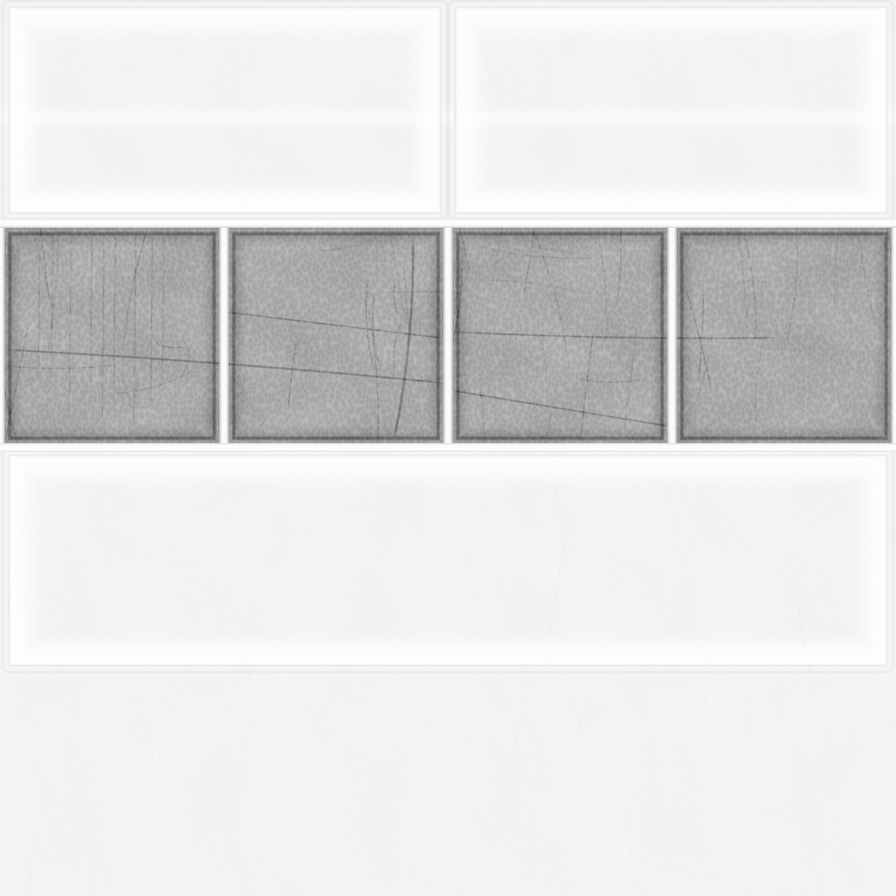
Write a Shadertoy shader that draws this texture map.

```glsl
// Pale bevelled wall panels with a band of four scratched grey tiles between white rails.

const float BAND_LOW = 0.505;
const float BAND_HIGH = 0.746;
const float PALE = 0.955;
const float TILE_GREY = 0.675;

float hash(vec2 p) {
    vec3 q = fract(vec3(p.xyx) * 0.1031);
    q += dot(q, q.yzx + 33.33);
    return fract((q.x + q.y) * q.z);
}

// Distance to the nearest jittered cell point
float cellular(vec2 p) {
    vec2 cell = floor(p), f = fract(p);
    float nearest = 1.0;
    for (int y = -1; y <= 1; y++)
    for (int x = -1; x <= 1; x++) {
        vec2 o = vec2(x, y), id = cell + o;
        nearest = min(nearest, length(o + vec2(hash(id), hash(id + 71.0)) - f));
    }
    return nearest;
}

float layeredSines(vec2 p) {
    float sum = 0.0, gain = 0.5;
    for (int i = 0; i < 4; i++) {
        sum += gain * sin(p.x + 1.7 * sin(p.y)) * sin(p.y * 1.1 + float(i));
        p = mat2(1.6, 1.2, -1.2, 1.6) * p;
        gain *= 0.55;
    }
    return sum;
}

float boxDistance(vec2 p, vec2 low, vec2 high) {
    vec2 d = abs(p - 0.5 * (low + high)) - 0.5 * (high - low);
    return length(max(d, 0.0)) + min(max(d.x, d.y), 0.0);
}

float stripe(float d, float halfWidth, float soft) {
    return 1.0 - smoothstep(halfWidth - soft, halfWidth + soft, abs(d));
}

// Bowed, broken stroke from a to b
float scratch(vec2 p, vec2 a, vec2 b, float bow, float width, float wear) {
    vec2 along = b - a, pa = p - a;
    float len = length(along);
    float t = dot(pa, along) / (len * len);
    float across = (along.x * pa.y - along.y * pa.x) / len - bow * 4.0 * t * (1.0 - t);
    float ends = smoothstep(0.0, 0.06, t) * (1.0 - smoothstep(0.94, 1.0, t));
    float broken = 0.6 + 0.4 * sin(t * len * 290.0 + 3.0 * sin(t * 41.0 + wear * 20.0));
    return stripe(across, width, 0.0011) * ends * mix(1.0, broken, wear);
}

// Mostly upright random scratches, with every fifth one lying flat
float scatterScratches(vec2 p, vec2 low, vec2 high, int count, float seed) {
    float sum = 0.0;
    for (int i = 0; i < count; i++) {
        vec2 id = vec2(float(i) + 1.0, seed);
        vec2 mid = mix(low, high, vec2(hash(id), hash(id + 17.0)));
        float lean = (hash(id + 31.0) - 0.5) * 0.55;
        float len = mix(0.03, 0.17, hash(id + 47.0));
        vec2 dir = vec2(sin(lean), cos(lean));
        if (i % 5 == 0) dir = dir.yx;
        vec2 reach = 0.5 * len * dir;
        float bow = (hash(id + 59.0) - 0.5) * 0.012;
        sum += scratch(p, mid - reach, mid + reach, bow, 0.0007, 0.9)
             * mix(0.3, 0.9, hash(id + 83.0));
    }
    return min(sum, 1.4);
}

// Raised pale panel: bright inner bevel and thin grey outlines
float bevelPanel(float shade, vec2 p, vec2 low, vec2 high) {
    float d = boxDistance(p, low, high);
    float glow = smoothstep(-0.042, -0.009, d) * (1.0 - smoothstep(0.0, 0.004, d));
    shade = mix(shade, 0.995, glow * 0.9);
    shade -= 0.075 * stripe(d, 0.0012, 0.0015);
    return shade - 0.045 * stripe(d - 0.007, 0.001, 0.0015);
}

// Grey tile with dark, uneven edges
float darkTile(vec2 p, float grain) {
    float x = abs(fract(p.x * 4.0 + 0.5) - 0.5) / 4.0;
    float edge = min(x - 0.011, min(p.y - BAND_LOW - 0.006, BAND_HIGH - 0.007 - p.y));
    float shade = TILE_GREY + 0.035 * layeredSines(p * vec2(34.0, 30.0)) + grain * 0.10;
    shade -= 0.09 * (1.0 - smoothstep(0.0, 0.016, edge));
    shade -= 0.20 * stripe(edge, 0.0015, 0.002);
    return shade + 0.06 * stripe(edge + 0.004, 0.001, 0.0015);
}

float bandScratches(vec2 p) {
    float s = scatterScratches(p, vec2(0.01, 0.52), vec2(0.99, 0.74), 54, 5.0);
    s += scratch(p, vec2(0.0, 0.610), vec2(0.50, 0.572), 0.003, 0.0010, 0.25);
    s += scratch(p, vec2(0.50, 0.565), vec2(0.76, 0.522), 0.0, 0.0009, 0.4);
    s += scratch(p, vec2(0.25, 0.652), vec2(0.50, 0.622), 0.0, 0.0008, 0.5);
    s += scratch(p, vec2(0.50, 0.630), vec2(0.87, 0.623), -0.003, 0.0009, 0.4);
    s += scratch(p, vec2(0.44, 0.51), vec2(0.461, 0.735), -0.006, 0.0014, 0.2);
    // Upright scratches gathered on the first tile
    for (int i = 0; i < 9; i++) {
        float k = float(i), x = 0.035 + 0.018 * k + 0.012 * hash(vec2(k, 9.0));
        float foot = 0.51 + 0.07 * hash(vec2(k, 23.0));
        s += 0.6 * scratch(p, vec2(x, foot), vec2(x + 0.002, 0.742), 0.0, 0.0007, 0.9);
    }
    return min(s, 1.5);
}

void mainImage(out vec4 fragColor, in vec2 fragCoord) {
    vec2 p = fragCoord / iResolution.xy;
    float grain = cellular(p * vec2(240.0, 170.0)) - 0.5;
    // Pale wall and panels
    float shade = PALE + 0.006 * layeredSines(p * vec2(38.0, 15.0)) + 0.012 * grain;
    shade = mix(shade, 0.985, exp(-pow(abs(p.y - 0.869) / 0.009, 2.0)) * 0.8);
    for (int i = 0; i < 2; i++) {
        float left = 0.010 + 0.498 * float(i);
        shade = bevelPanel(shade, p, vec2(left, 0.762), vec2(left + 0.482, 0.992));
    }
    shade = bevelPanel(shade, p, vec2(0.010, 0.257), vec2(0.990, 0.492));
    shade -= 0.025 * scatterScratches(p, vec2(0.0), vec2(1.0), 60, 40.0);
    // Scratched tile band
    float band = stripe(p.y - 0.5 * (BAND_LOW + BAND_HIGH), 0.5 * (BAND_HIGH - BAND_LOW), 0.001);
    shade = mix(shade, darkTile(p, grain) - 0.19 * bandScratches(p), band);
    // White rails and posts with shaded flanks
    float post = abs(fract(p.x * 4.0 + 0.5) - 0.5) / 4.0;
    float postShade = 0.985 - 0.16 * smoothstep(0.0015, 0.005, post);
    shade = mix(shade, postShade, band * stripe(post, 0.0052, 0.001));
    float rail = min(abs(p.y - 0.5005), abs(p.y - 0.7515));
    shade = mix(shade, 0.99 - 0.09 * smoothstep(0.002, 0.005, rail), stripe(rail, 0.0048, 0.001));
    fragColor = vec4(vec3(clamp(shade, 0.0, 1.0)), 1.0);
}
```
